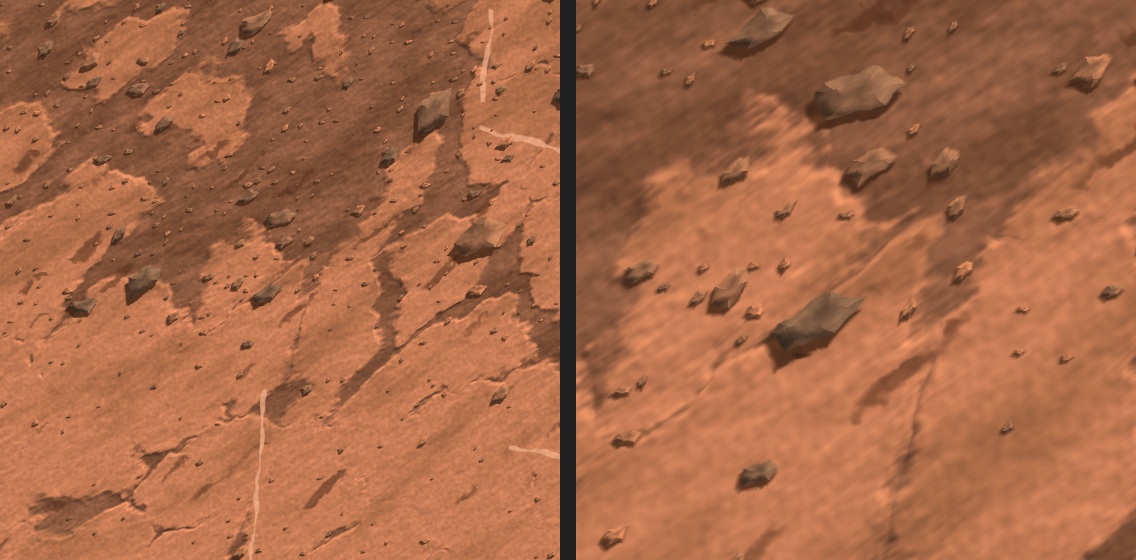
Left: the whole. Right: its middle third, enlarged.
This texture is drawn by a three.js fragment shader. Its source:

```glsl
// Rust-red bedrock: tilted slabs, dark sand, scattered angular stones and pale mineral veins.
varying vec2 vUv;

const vec2 LIGHT = vec2(0.5, 0.866);
const vec3 SLAB_LIGHT = vec3(0.78, 0.485, 0.335), SLAB_MID = vec3(0.67, 0.42, 0.28);
const vec3 SAND_LIGHT = vec3(0.57, 0.365, 0.255), SAND_DARK = vec3(0.47, 0.295, 0.205);
const vec3 SHADOW = vec3(0.25, 0.14, 0.08), STONE = vec3(0.47, 0.34, 0.25);
const vec3 VEIN = vec3(0.93, 0.67, 0.52);

vec2 hash2(vec2 c) {
  return fract(sin(vec2(dot(c, vec2(127.1, 311.7)), dot(c, vec2(269.5, 183.3)))) * 43758.5);
}

float corner(vec2 i, vec2 f, vec2 o) { return dot(hash2(i + o) * 2.0 - 1.0, f - o); }

float gradientNoise(vec2 p) {
  vec2 i = floor(p), f = fract(p), u = f * f * (3.0 - 2.0 * f), e = vec2(1.0, 0.0);
  return mix(mix(corner(i, f, e.yy), corner(i, f, e.xy), u.x),
             mix(corner(i, f, e.yx), corner(i, f, e.xx), u.x), u.y);
}

float fbm(vec2 p) {
  float sum = 0.0, amp = 0.6;
  for (int i = 0; i < 4; i++) {
    sum += amp * gradientNoise(p);
    p = p * 2.03 + 17.3;
    amp *= 0.52;
  }
  return sum;
}

// Axes along and across the rising rock layers
vec2 bedding(vec2 p) { return vec2(dot(p, vec2(0.8, 0.6)), dot(p, vec2(-0.6, 0.8))); }

// Gap between the two nearest cell centres: zero on slab borders
float slabEdge(vec2 p) {
  float first = 9.0, second = 9.0;
  for (int k = 0; k < 9; k++) {
    vec2 c = floor(p) + vec2(mod(float(k), 3.0), floor(float(k) / 3.0)) - 1.0;
    float d = length(c + hash2(c + 4.0) - p);
    second = min(second, max(first, d));
    first = min(first, d);
  }
  return second - first;
}

// Positive where sand buries the slabs, more so toward the top
float sandDepth(vec2 p) {
  vec2 g = bedding(p);
  float edge = slabEdge(g * vec2(3.6, 6.5) + 0.35 * fbm(g * vec2(8.0, 14.0)));
  float cover = mix(-0.03, 0.36, smoothstep(0.28, 0.68, p.y));
  cover -= 0.3 * smoothstep(0.78, 0.9, p.x) * smoothstep(0.5, 0.65, p.y);
  return cover - edge + 0.75 * fbm(g * vec2(3.0, 6.0) + 5.0) + 0.22 * fbm(g * vec2(20.0, 45.0));
}

float surfaceHeight(vec2 p) {
  float depth = sandDepth(p), rough = mix(0.4, 0.9, smoothstep(-0.25, 0.0, depth));
  return rough * fbm(bedding(p) * vec2(18.0, 46.0)) - 0.5 * smoothstep(-0.07, 0.07, depth);
}

// Convex stone cut by half planes: signed distance and facet brightness
vec2 facetedStone(vec2 q, vec2 seed, float size) {
  vec2 stone = vec2(-9.0, 0.0);
  for (int i = 0; i < 6; i++) {
    vec2 h = hash2(seed + float(i) * 3.7);
    float a = (float(i) + 0.7 * h.x) * 1.047;
    vec2 n = vec2(cos(a), sin(a));
    float d = dot(q, n * vec2(1.0, 2.1)) - size * (0.65 + 0.35 * h.y);
    if (d > stone.x) stone = vec2(d, dot(n, bedding(LIGHT)));
  }
  return stone;
}

// One size class of stones, each with a shadow on its lower left
vec3 layStones(vec3 col, vec2 p, float cells, float density, float greyness) {
  for (int k = 0; k < 9; k++) {
    vec2 c = floor(p * cells) + vec2(mod(float(k), 3.0), floor(float(k) / 3.0)) - 1.0;
    vec2 h = hash2(c + cells), r = hash2(c + cells * 2.3), q = p - (c + 0.15 + 0.7 * h) / cells;
    float size = mix(0.16, 0.36, r.y * r.y) / cells;
    float chance = density * mix(0.25, 1.0, smoothstep(0.25, 0.55, (c.y + 0.5) / cells));
    if (r.x > chance || length(q) > 2.0 * size) continue;
    float turn = (h.x - 0.5) * 0.9, s = sin(turn), t = cos(turn);
    mat2 spin = mat2(t, s, -s, t);
    vec2 local = spin * bedding(q) + size * 0.25 * fbm(q / size * 1.5 + h * 40.0);
    vec2 stone = facetedStone(local, c, size);
    float shadow = facetedStone(local + spin * bedding(LIGHT) * size * 0.3, c, size).x;
    col = mix(col, SHADOW, 0.8 * (1.0 - smoothstep(-0.002, 0.003, shadow)));
    float bevel = smoothstep(-0.7 * size, -0.1 * size, stone.x);
    float shade = 0.95 + 0.42 * stone.y * bevel + 0.5 * fbm(local / size * vec2(1.5, 4.0));
    vec3 tint = mix(SLAB_MID * 1.08, STONE, clamp(greyness + h.y - 0.5, 0.0, 1.0));
    col = mix(col, tint * clamp(shade, 0.4, 1.3), 1.0 - smoothstep(-0.002, 0.0015, stone.x));
  }
  return col;
}

// Ragged pale line from a to b
float vein(vec2 p, vec2 a, vec2 b, float width) {
  vec2 ab = b - a, ap = p - a + 0.025 * vec2(fbm(p * 9.0), fbm(p * 9.0 + 31.0));
  float d = length(ap - ab * clamp(dot(ap, ab) / dot(ab, ab), 0.0, 1.0));
  width *= 0.8 + 1.6 * gradientNoise(p * 26.0);
  return 1.0 - smoothstep(width - 0.0015, width + 0.002, d);
}

void main() {
  vec2 p = vUv, g = bedding(p);
  // Slab and sand colours
  float streak = fbm(g * vec2(4.0, 15.0) + 9.0) + 0.3 * (0.4 - p.y);
  vec3 slab = mix(SLAB_MID, SLAB_LIGHT, smoothstep(-0.28, 0.08, streak));
  vec3 soil = mix(SAND_DARK, SAND_LIGHT, smoothstep(-0.22, 0.2, fbm(g * vec2(6.0, 16.0) + 2.0)));
  vec3 col = mix(slab, soil, smoothstep(-0.05, 0.05, sandDepth(p)));
  // Ledge relief and short dark clefts along the layers
  float relief = surfaceHeight(p) - surfaceHeight(p + LIGHT * 0.005);
  col *= 1.0 + clamp(relief * 0.85, -0.45, 0.2);
  float cleft = gradientNoise(g * vec2(10.0, 38.0) + 3.0 + fbm(g * 30.0));
  col = mix(col, SHADOW * 1.3, 0.55 * smoothstep(0.3, 0.46, cleft));
  // Mineral veins
  float pale = vein(p, vec2(0.447, -0.02), vec2(0.475, 0.3), 0.0036);
  pale = max(pale, vein(p, vec2(0.862, 0.82), vec2(0.878, 0.98), 0.0035));
  pale = max(pale, vein(p, vec2(0.86, 0.77), vec2(1.02, 0.73), 0.0045));
  pale = max(pale, vein(p, vec2(0.91, 0.2), vec2(1.02, 0.18), 0.004));
  col = mix(col, VEIN, 0.8 * pale);
  // Pebbles, cobbles and boulders, then fine grain
  col = layStones(col, p, 38.0, 0.32, 0.3);
  col = layStones(col, p, 15.0, 0.29, 0.5);
  col = layStones(col, p, 5.5, 0.45, 0.95);
  col *= 1.0 + 0.13 * gradientNoise(p * 150.0) + 0.1 * gradientNoise(g * vec2(45.0, 110.0));
  gl_FragColor = vec4(col, 1.0);
}
```
